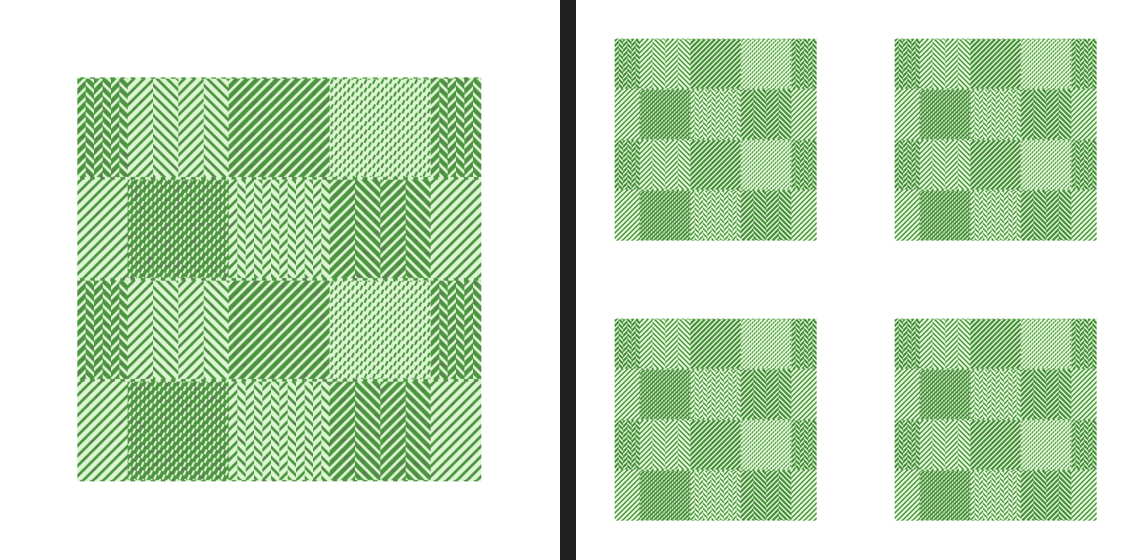
Left: one tile. Right: repeated 2 by 2.
This pattern is drawn by a Shadertoy shader. Its source:

```glsl
// Green patchwork of twill, herringbone and seed weaves on a white ground.
// A 4 x 4 grid, shifted half a patch sideways, picks a weave per patch;
// slanted stripes or staggered seeds form it, and samples smooth the edges.

const vec2  SWATCH_MIN  = vec2(0.138, 0.1405);
const float SWATCH_SIZE = 0.7214;
const float PATCHES     = 4.0;     // patches across and down
const float STRIPES     = 10.0;    // stripe periods per patch height
const float MARK_WIDTH  = 0.38;    // minority colour share of a period
const float SEED_COLS   = 24.0;    // seed columns per patch
const float SEED_ROWS   = 12.0;    // seeds in each column
const vec2  SEED_HALF   = vec2(0.007, 0.015);  // centre to tip, in patches
const float SEED_RADIUS = 0.0105;  // in patches
const float SEAM_HALF   = 0.013;   // half height of the dashed seam, in patches
const float SOFTNESS    = 0.0010;  // edge blur, in canvas units
const float GRAIN_CELLS = 96.0;    // noise lattice cells across the canvas
const int   SAMPLES     = 3;       // samples per pixel side

const vec3 WHITE      = vec3(1.0);
const vec3 PALE       = vec3(0.86, 0.97, 0.82);
const vec3 LEAF_GREEN = vec3(0.30, 0.59, 0.25);
const vec3 GREY_GREEN = vec3(0.35, 0.50, 0.31);

vec2 hashGradient(vec2 cell) {
    cell = mod(cell, GRAIN_CELLS);
    float h = fract(sin(dot(cell, vec2(127.1, 311.7))) * 43758.5);
    return vec2(cos(6.2832 * h), sin(6.2832 * h));
}

// Gradient noise that wraps at the canvas edges
float wrapNoise(vec2 p) {
    vec2 i = floor(p), f = fract(p);
    vec2 s = f * f * f * (f * (f * 6.0 - 15.0) + 10.0);
    vec2 e = vec2(1.0, 0.0);
    float a = dot(hashGradient(i), f);
    float b = dot(hashGradient(i + e.xy), f - e.xy);
    float c = dot(hashGradient(i + e.yx), f - e.yx);
    float d = dot(hashGradient(i + e.xx), f - e.xx);
    return mix(mix(a, b, s.x), mix(c, d, s.x), s.y);
}

// Coverage from a signed distance in patch units, positive inside
float coverage(float dist) {
    return smoothstep(-SOFTNESS, SOFTNESS, dist * SWATCH_SIZE / PATCHES);
}

// Distance inside a repeating band of the given share of one period
float band(float phase, float share) {
    return (0.5 * share - abs(fract(phase) - 0.5)) / STRIPES;
}

// Separate leaning capsules, every second column raised by half a row
float seedDistance(vec2 p) {
    vec2 lattice = p * vec2(SEED_COLS, SEED_ROWS);
    lattice.y += 0.5 * mod(floor(lattice.x), 2.0);
    vec2 q = (fract(lattice) - 0.5) / vec2(SEED_COLS, SEED_ROWS);
    float along = clamp(dot(q, SEED_HALF) / dot(SEED_HALF, SEED_HALF), -1.0, 1.0);
    return SEED_RADIUS - length(q - along * SEED_HALF);
}

// Rising stripes; strips after the first alternate direction and step
float herringboneDistance(vec2 p, float strips) {
    float odd = mod(floor(p.x * strips), 2.0);
    float x = (fract(p.x * strips) - 0.5) / strips;
    float slope = 1.0 - 2.0 * odd;
    return band(STRIPES * (p.y - slope * x) + 0.5 * odd, MARK_WIDTH) / sqrt(2.0);
}

// Minority marks of one patch: kind 0 twill, 1 seeds, 2 fine, 3 wide herringbone
float weaveMarks(vec2 p, int kind) {
    float strips = kind == 0 ? 1.0 : kind == 2 ? 12.0 : 4.0;
    return coverage(kind == 1 ? seedDistance(p) : herringboneDistance(p, strips));
}

// Share of green yarn at a point of the patch grid
float greenYarn(vec2 grid) {
    ivec2 patchId = ivec2(floor(grid));
    vec2 p = fract(grid);
    int kind = (patchId.x + 2 * patchId.y) % 4;
    bool dark = (patchId.x + patchId.y) % 2 == 1;

    float marks = weaveMarks(p, kind);
    float green = dark ? 1.0 - marks : marks;

    // Dashed seam between rows
    float seam = SEAM_HALF - abs(fract(p.y + 0.5) - 0.5);
    float dashes = coverage(band(p.x * STRIPES, 0.45));
    return mix(green, dashes, coverage(seam));
}

void mainImage(out vec4 fragColor, in vec2 fragCoord) {
    // Uneven dye of the green yarn
    float grain = wrapNoise(fragCoord / iResolution.xy * GRAIN_CELLS);
    vec3 dye = mix(LEAF_GREEN, GREY_GREEN, smoothstep(-0.1, 0.5, grain));

    vec3 sum = vec3(0.0);
    for (int j = 0; j < SAMPLES; j++) {
        for (int i = 0; i < SAMPLES; i++) {
            vec2 offset = (vec2(i, j) + 0.5) / float(SAMPLES) - 0.5;
            vec2 uv = (fragCoord + offset) / iResolution.xy;
            vec2 q = (uv - SWATCH_MIN) / SWATCH_SIZE;
            bool inside = all(greaterThan(q, vec2(0.0))) && all(lessThan(q, vec2(1.0)));
            vec2 grid = q * PATCHES + vec2(0.5, 0.0);
            sum += inside ? mix(PALE, dye, greenYarn(grid)) : WHITE;
        }
    }
    fragColor = vec4(sum / float(SAMPLES * SAMPLES), 1.0);
}
```
